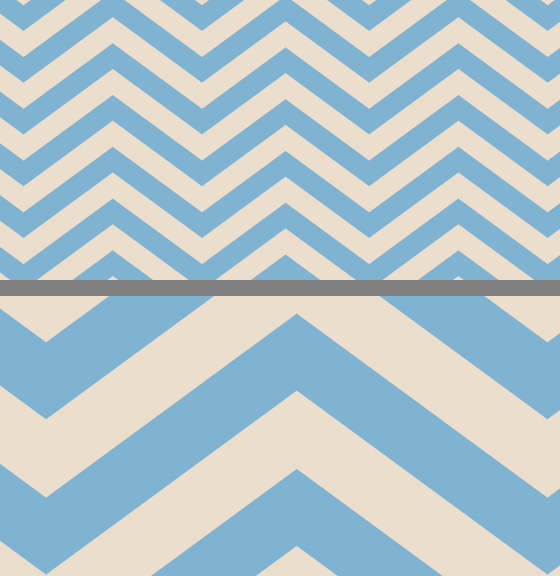
Top: the whole. Bottom: its middle third, enlarged.
Write a WebGL 2 fragment shader that draws this pattern.

```glsl
#version 300 es
precision highp float;
// Blue and cream chevron stripes. A zigzag alternating between wide, tall peaks
// and narrower, lower ones shifts a set of evenly spaced horizontal bands.
// Lengths are in units of the canvas height.

uniform vec2 u_resolution;
out vec4 fragColor;

// Height of the zigzag above its valleys: slope times distance to the nearest valley
float zigzag(float x, float slope) {
    const float repeatWidth = 1.2344;   // one wide plus one narrow peak
    const float wideWidth = 0.6375;
    float u = mod(x - 0.0840, repeatWidth);
    return slope * min(min(u, abs(u - wideWidth)), repeatWidth - u);
}

void main() {
    vec2 p = gl_FragCoord.xy / u_resolution.y;
    const float slope = 0.734;
    const float spacing = 0.1849;
    const float halfBand = 0.0458;

    // Vertical offset from the centre line of the nearest blue band
    float y = p.y - zigzag(p.x, slope) - 0.7506;
    float offset = mod(y + 0.5 * spacing, spacing) - 0.5 * spacing;

    // Distance measured across the slanted edge, softened over about one pixel
    float edge = (abs(offset) - halfBand) / length(vec2(1.0, slope));
    float soft = 0.7 / u_resolution.y;
    float creamAmount = smoothstep(-soft, soft, edge);

    vec3 blue = vec3(0.50, 0.70, 0.82);
    vec3 cream = vec3(0.92, 0.87, 0.80);
    fragColor = vec4(mix(blue, cream, creamAmount), 1.0);
}
```
